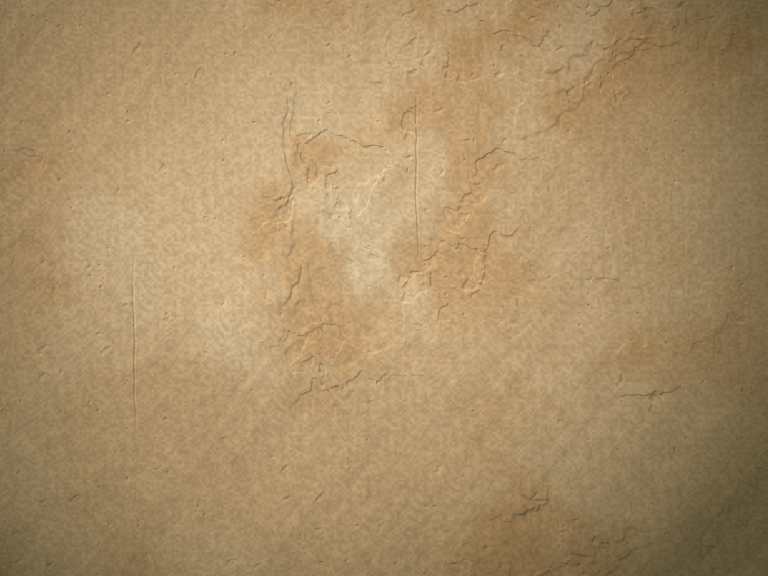
Write a WebGL 1 fragment shader that draws this texture.

```glsl
precision highp float;
uniform vec2 u_resolution;

// Colours
const vec3 SHADE = vec3(0.41, 0.35, 0.23);
const vec3 SAND = vec3(0.705, 0.588, 0.428);
const vec3 CREAM = vec3(0.815, 0.705, 0.54);
const vec3 RUST_TINT = vec3(0.95, 0.90, 0.84);
const vec3 CHALK_TINT = vec3(1.02, 1.04, 1.07);

// Lighting
const vec2 GLOW_CENTRE = vec2(0.44, 0.60);
const vec2 GLOW_FALLOFF = vec2(2.6, 1.75);
const vec2 TO_LIGHT = vec2(-0.0021, 0.0024);
const float SHADOW_DEPTH = 0.42;
const float RIM_GLOW = 0.20;

// Surface
const vec2 WORN_CENTRE = vec2(0.70, 0.42);
const float FLAKE_SCALE = 5.0;
const float CHIP_SCALE = 12.0;
const float EDGE_SOFTNESS = 0.014;
const float PIT_SCALE = 19.0;
const float SPECK_SCALE = 60.0;
const float GRAIN_SCALE = 230.0;
const float GRAIN_STRENGTH = 0.19;
const int CRACKS = 2;

float hash(vec2 p) {
  return fract(sin(dot(p, vec2(127.1, 311.7))) * 43758.5453);
}

float noise(vec2 p) {
  vec2 i = floor(p), f = fract(p);
  f = f * f * (3.0 - 2.0 * f);
  vec2 e = vec2(0.0, 1.0);
  return mix(mix(hash(i), hash(i + e.yx), f.x),
             mix(hash(i + e.xy), hash(i + e.yy), f.x), f.y);
}

float fbm(vec2 p) {
  float sum = 0.0, amp = 0.5;
  for (int k = 0; k < 5; k++) {
    sum += amp * noise(p);
    p = mat2(1.6, 1.2, -1.2, 1.6) * p + 7.3;
    amp *= 0.5;
  }
  return sum;
}

vec2 turn(vec2 p, float a) {
  return vec2(cos(a) * p.x + sin(a) * p.y, cos(a) * p.y - sin(a) * p.x);
}

// How strongly the top coat has flaked away
float wornMask(vec2 p) {
  vec2 c = turn(p - WORN_CENTRE, -0.5) * vec2(0.9, 1.2);
  float bias = 0.22 * exp(-8.0 * dot(c, c));
  return smoothstep(0.42, 0.64, fbm(p * 3.2 + 3.1) + bias);
}

// Scattered slanted dents, one candidate per grid cell
float pits(vec2 p, float scale, float density, float stretch) {
  vec2 g = p * scale, cell = floor(g);
  vec2 centre = 0.35 + 0.3 * vec2(hash(cell + 1.7), hash(cell + 5.3));
  vec2 d = turn(fract(g) - centre, 0.3 + 0.9 * hash(cell + 9.1));
  d.y *= stretch;
  d += 0.22 * (vec2(noise(g * 6.0), noise(g * 6.0 + 30.0)) - 0.5);
  float radius = mix(0.08, 0.25, hash(cell + 2.9));
  return step(hash(cell + 4.4), density) * (1.0 - smoothstep(radius - 0.07, radius + 0.04, length(d)));
}

// Thin, nearly vertical grooves
float cracks(vec2 p) {
  float sum = 0.0;
  for (int k = 0; k < CRACKS; k++) {
    float n = float(k);
    float x = 0.235 + 0.49 * n + 0.022 * (fbm(vec2(p.y * 6.0, n * 9.0)) - 0.5);
    float middle = mix(0.40, 0.70, n);
    float span = 1.0 - smoothstep(0.06, 0.20, abs(p.y - middle));
    sum += span * (1.0 - smoothstep(0.0006, 0.0026, abs(p.x - x)));
  }
  return sum;
}

float height(vec2 p, float worn) {
  vec2 q = p + 0.05 * vec2(noise(p * 9.0), noise(p * 9.0 + 40.0));
  q += 0.010 * vec2(noise(p * 52.0), noise(p * 52.0 + 15.0));
  float ground = fbm(q * FLAKE_SCALE);
  float flake = smoothstep(-EDGE_SOFTNESS, EDGE_SOFTNESS, ground - 0.50);
  float terrace = smoothstep(-EDGE_SOFTNESS, EDGE_SOFTNESS, ground - 0.40);
  float chip = smoothstep(-EDGE_SOFTNESS, EDGE_SOFTNESS, fbm(q * CHIP_SCALE + 11.0) - 0.44);
  float h = (flake + 0.7 * terrace) * (0.06 + 0.60 * worn) + 0.55 * chip * worn;
  float cluster = smoothstep(0.45, 0.75, noise(floor(p * PIT_SCALE) * 0.22 + 2.0));
  h -= 0.40 * pits(p, PIT_SCALE, 0.02 + 0.35 * cluster, 2.4);
  h -= 0.40 * pits(p + 0.37, SPECK_SCALE, 0.05, 1.3);
  return h - 0.4 * cracks(p) + 0.45 * fbm(p * 34.0);
}

void main() {
  vec2 uv = gl_FragCoord.xy / u_resolution;
  vec2 p = gl_FragCoord.xy / u_resolution.y;

  // Warm glow fading towards the corners
  vec2 away = uv - GLOW_CENTRE;
  float glow = 1.03 - dot(away * away, GLOW_FALLOFF);
  glow += 0.24 * (fbm(p * 3.2 + 21.0) - 0.48);
  vec3 colour = mix(SHADE, SAND, clamp(glow / 0.72, -0.15, 1.0));
  colour = mix(colour, CREAM, smoothstep(0.68, 1.02, glow));

  // Worn rust areas, chalky patches and faint trowel sweeps
  float worn = wornMask(p);
  float mottle = fbm(p * 11.0 + 31.0);
  colour *= mix(vec3(1.0), RUST_TINT, worn * smoothstep(0.32, 0.60, mottle));
  float chalk = smoothstep(0.50, 0.66, fbm(p * 5.0 + 55.0));
  colour *= mix(vec3(1.0), CHALK_TINT, chalk);
  float sweep = noise(turn(p, 0.95) * vec2(4.0, 70.0)) - 0.5;
  colour *= 1.0 + 0.06 * sweep * smoothstep(0.4, 0.65, noise(p * 3.0 + 70.0));

  // Raking light over the relief
  float relief = height(p, worn) - height(p + TO_LIGHT, worn);
  colour *= 1.0 + RIM_GLOW * max(relief, 0.0) + SHADOW_DEPTH * min(relief, 0.0);

  // Fine sandy grain
  float grain = 0.7 * noise(p * GRAIN_SCALE) + 0.3 * noise(p * GRAIN_SCALE * 0.53 + 90.0) - 0.5;
  gl_FragColor = vec4(colour * (1.0 + GRAIN_STRENGTH * grain), 1.0);
}
```
